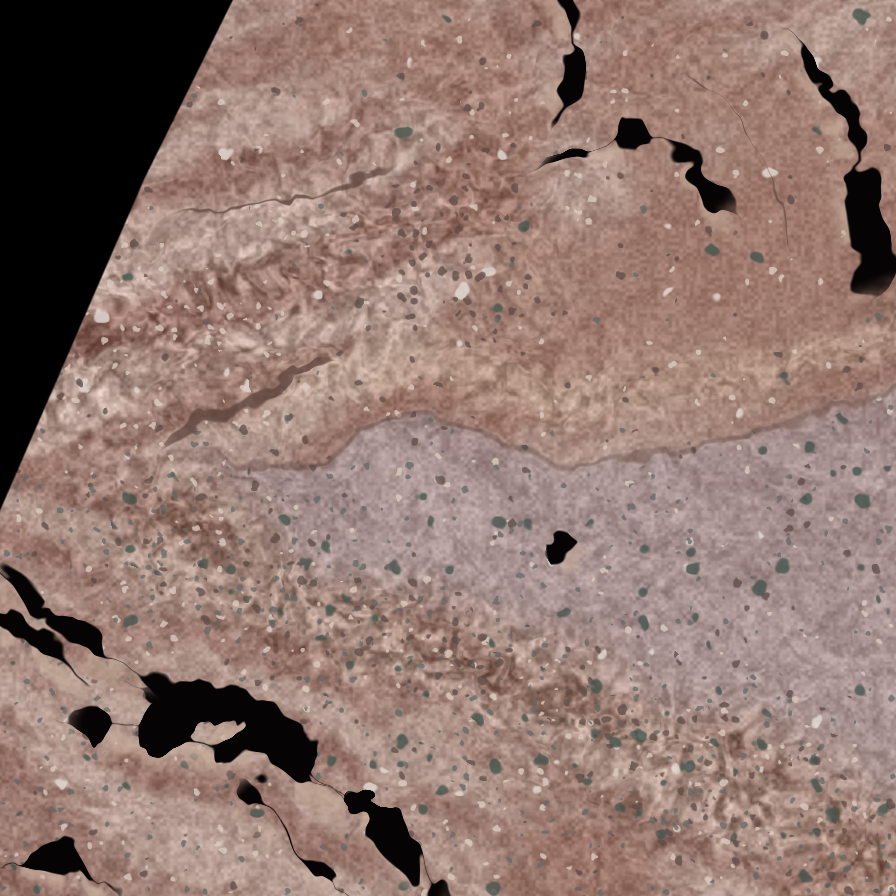
A Shadertoy shader for this texture:

```glsl
// Aerial view of weathered red rock: lilac slope, rubble, shrubs and shadowed ledges.

float hash(vec2 p) {
    return fract(sin(dot(p, vec2(127.1, 311.7))) * 43758.5453);
}

// Value noise; a larger edge gives flatter, blockier cells.
float noise(vec2 p, float edge) {
    vec2 c = floor(p), f = smoothstep(edge, 1.0 - edge, fract(p));
    return mix(mix(hash(c), hash(c + vec2(1, 0)), f.x),
               mix(hash(c + vec2(0, 1)), hash(c + 1.0), f.x), f.y);
}

float fbm(vec2 p) {
    float sum = 0.0, amp = 0.5;
    for (int i = 0; i < 5; i++) {
        sum += amp * noise(p, 0.0);
        p = mat2(1.6, 1.2, -1.2, 1.6) * p + 7.3;
        amp *= 0.5;
    }
    return sum;
}

vec2 warp(vec2 p, float freq, float amount) {
    return p + amount * (vec2(noise(p * freq, 0.2), noise(p * freq + 31.0, 0.2)) - 0.5);
}

// Scattered rounded stones, n cells across, a given share of cells filled.
float stones(vec2 p, float n, float share, float size) {
    p = warp(p, n * 2.0, 0.3 / n) * n;
    vec2 c = floor(p);
    vec2 offset = 0.5 * vec2(hash(c + n + 3.0), hash(c + n + 7.0)) - 0.25;
    float radius = size * (0.5 + hash(c + 11.0));
    float d = length(fract(p) - 0.5 - offset) - radius;
    return step(hash(c + n), share) * smoothstep(0.07, -0.07, d);
}

// Bowed ledge from a to b: x is its black shadow, y the sunlit face on its right side.
vec2 ledge(vec2 p, vec2 a, vec2 b, float bend, float width) {
    float len = length(b - a);
    vec2 dir = (b - a) / len, q = p - a;
    float t = dot(q, dir) / len;
    float h = dir.x * q.y - dir.y * q.x - bend * 4.0 * t * (1.0 - t);
    float taper = smoothstep(0.0, 0.12, t) * smoothstep(1.0, 0.88, t);
    float thick = width * taper * 1.5 * smoothstep(0.2, 0.75, noise(p * 27.0, 0.1));
    float shadow = taper * smoothstep(0.0015, -0.0015, abs(h) - thick);
    float face = taper * smoothstep(0.0, 0.01, -h) * smoothstep(0.045, 0.015, -h);
    return vec2(shadow, face * smoothstep(0.001, 0.012, width));
}

void mainImage(out vec4 fragColor, in vec2 fragCoord) {
    vec2 p = fragCoord / iResolution.xy;
    vec2 w = warp(warp(p, 14.0, 0.025), 50.0, 0.012);

    // Regions
    float patches = fbm(p * 5.0 + 3.0);
    float top = 0.49 + 0.045 * exp(-pow((p.x - 0.46) * 14.0, 2.0)) + 0.25 * pow(max(p.x - 0.72, 0.0), 1.0);
    float slopeLine = w.y + 0.42 * w.x - 0.52 + 0.12 * (patches - 0.5);
    float lilac = smoothstep(0.012, -0.012, w.y - top) * smoothstep(-0.05, 0.06, slopeLine)
                * smoothstep(0.12, 0.3, p.x);
    float rubble = smoothstep(0.13, 0.0, abs(slopeLine + 0.06)) * smoothstep(0.02, 0.2, p.x);
    float upper = smoothstep(-0.02, 0.03, w.y - top);
    float pale = upper * smoothstep(0.25, -0.05, abs(p.y - 0.68 - 0.4 * (p.x - 0.3)))
               * smoothstep(0.75, 0.4, p.x);
    float rim = smoothstep(0.05, 0.01, abs(w.y - top - 0.07)) * smoothstep(0.2, 0.4, p.x);
    float basin = smoothstep(0.18, 0.05, length((p - vec2(0.84, 0.7)) * vec2(0.8, 0.65)));

    // Bedded rock, rising in the upper half and falling in the lower
    float rising = fbm(vec2(p.x * 4.0, (w.y - 0.38 * w.x) * 24.0));
    float falling = fbm(vec2(p.x * 6.0, (w.y + 0.45 * w.x) * 22.0));
    float beds = mix(falling, rising, upper);
    vec3 col = mix(vec3(0.59, 0.45, 0.41), vec3(0.71, 0.61, 0.57), smoothstep(0.3, 0.62, beds));
    col = mix(col, vec3(0.61, 0.45, 0.40), 0.6 * smoothstep(0.5, 0.65, patches) * (1.0 - lilac));
    col = mix(col, vec3(0.61, 0.46, 0.41), 0.65 * basin);
    col = mix(col, vec3(0.75, 0.65, 0.58), 0.5 * rim);
    col = mix(col, vec3(0.655, 0.575, 0.575) + 0.12 * (beds - 0.5), 0.85 * lilac);
    col = mix(col, vec3(0.59, 0.47, 0.42), 0.5 * rubble);

    // Blocky rubble and fine grain
    float rough = 0.35 + 0.65 * max(rubble, max(pale, 0.5 * rim)) - 0.2 * basin;
    col += 0.28 * rough * (noise(w * 75.0, 0.25) - 0.5);
    col += 0.20 * rough * (noise(w * 150.0, 0.2) - 0.5);
    col += 0.11 * (noise(p * 250.0, 0.1) - 0.5);

    // Pale and dark stones, then green shrubs
    float clump = smoothstep(0.42, 0.65, fbm(p * 9.0 + 20.0));
    col = mix(col, vec3(0.86, 0.80, 0.75), 0.8 * stones(p, 75.0, 0.06 + 0.4 * pale * clump + 0.12 * rubble, 0.2));
    col = mix(col, vec3(0.88, 0.85, 0.82), 0.85 * stones(p, 38.0, 0.015 + 0.22 * pale * clump, 0.19));
    float grey = smoothstep(0.13, 0.03, length((p - vec2(0.51, 0.71)) * vec2(1.0, 0.7)));
    col = mix(col, vec3(0.36, 0.29, 0.27), 0.75 * stones(p, 64.0, 0.05 + 0.3 * rubble + 0.35 * grey, 0.21));
    float green = (1.0 - upper) * (0.1 + 0.15 * rubble);
    col = mix(col, vec3(0.27, 0.33, 0.30), 0.8 * stones(p, 37.0, green + 0.01, 0.19));
    col = mix(col, vec3(0.38, 0.41, 0.40), 0.75 * stones(p, 80.0, green + 0.02, 0.2));

    // Thin seams between beds
    vec2 seam = ledge(w, vec2(0.17, 0.75), vec2(0.46, 0.83), -0.01, 0.002);
    seam = max(seam, ledge(w, vec2(0.17, 0.49), vec2(0.38, 0.59), 0.01, 0.004));
    seam = max(seam, ledge(w, vec2(0.76, 0.92), vec2(0.88, 0.71), 0.03, 0.001));
    float border = smoothstep(0.006, 0.001, abs(w.y - top)) * smoothstep(0.18, 0.3, p.x);
    col = mix(col, vec3(0.36, 0.26, 0.23), max(0.75 * seam.x, 0.4 * border));

    // Shadowed ledges
    vec2 cliff = ledge(w, vec2(0.59, 0.81), vec2(0.83, 0.74), 0.07, 0.011);
    cliff = max(cliff, ledge(w, vec2(0.86, 0.98), vec2(0.97, 0.66), 0.045, 0.011));
    cliff = max(cliff, ledge(w, vec2(0.61, 1.03), vec2(0.61, 0.86), 0.03, 0.010));
    cliff = max(cliff, ledge(w, vec2(-0.04, 0.38), vec2(0.23, 0.21), 0.0, 0.010));
    cliff = max(cliff, ledge(w, vec2(-0.03, 0.32), vec2(0.11, 0.24), 0.01, 0.011));
    cliff = max(cliff, ledge(w, vec2(0.06, 0.20), vec2(0.42, 0.11), 0.02, 0.025));
    cliff = max(cliff, ledge(w, vec2(0.13, 0.25), vec2(0.52, -0.04), 0.05, 0.017));
    cliff = max(cliff, ledge(w, vec2(0.27, 0.12), vec2(0.39, -0.03), 0.01, 0.008));
    cliff = max(cliff, ledge(w, vec2(-0.03, 0.02), vec2(0.14, 0.0), 0.03, 0.012));
    cliff = max(cliff, ledge(w, vec2(0.615, 0.39), vec2(0.655, 0.41), 0.0, 0.010));
    col = mix(col, vec3(0.79, 0.69, 0.62), 0.65 * cliff.y * smoothstep(0.3, 0.6, noise(w * 40.0, 0.2)));
    col = mix(col, vec3(0.02, 0.01, 0.01), cliff.x);

    // Empty black corner
    float edge = 0.435 * (p.y - 0.43) + 0.06 * max(p.y - 0.8, 0.0);
    col = mix(vec3(0.0), col, smoothstep(-0.0015, 0.0015, p.x - edge));
    fragColor = vec4(clamp(col, 0.0, 1.0), 1.0);
}
```
